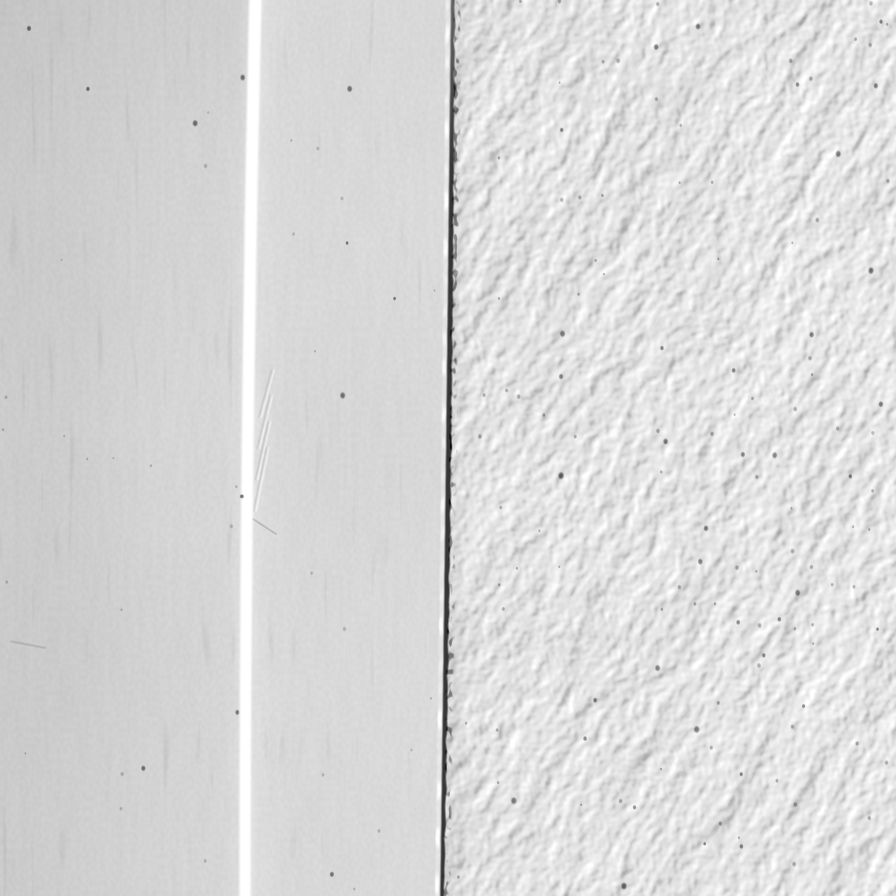
Write a three.js fragment shader that draws this texture.

```glsl
varying vec2 vUv;

vec2 hash2(vec2 p) {
  vec2 k = vec2(dot(p, vec2(127.1, 311.7)), dot(p, vec2(269.5, 183.3)));
  return fract(sin(k) * 43758.545);
}

float gradientAt(vec2 cell, vec2 corner, vec2 f) {
  float angle = 6.2832 * hash2(cell + corner).x;
  return dot(vec2(cos(angle), sin(angle)), f - corner);
}

float gradientNoise(vec2 p) {
  vec2 i = floor(p), f = fract(p);
  vec2 u = f * f * f * (f * (f * 6.0 - 15.0) + 10.0);
  float low = mix(gradientAt(i, vec2(0, 0), f), gradientAt(i, vec2(1, 0), f), u.x);
  float high = mix(gradientAt(i, vec2(0, 1), f), gradientAt(i, vec2(1, 1), f), u.x);
  return mix(low, high, u.y);
}

// Rough plaster stretched along a steep diagonal
float plasterHeight(vec2 p) {
  p += 0.006 * vec2(gradientNoise(p * 14.0), gradientNoise(p * 14.0 + 40.0));
  vec2 q = vec2(dot(p, vec2(0.87, -0.49)), dot(p, vec2(0.49, 0.87)));
  float h = gradientNoise(q * vec2(62.0, 30.0));
  h += 0.65 * gradientNoise(q * vec2(120.0, 72.0) + 17.0);
  h += 0.35 * gradientNoise(q * vec2(210.0, 150.0) + 53.0);
  return h + 0.9 * gradientNoise(q * vec2(26.0, 7.0) + 91.0);
}

// Scattered round marks, at most one per cell
float specks(vec2 p, float cells, float density, float radius) {
  vec2 g = p * cells, id = floor(g);
  vec2 center = 0.25 + 0.5 * hash2(id);
  vec2 traits = hash2(id + 71.3);
  float r = radius * cells * (0.6 + 0.6 * traits.y);
  float d = length((fract(g) - center) * vec2(1.0, 0.8));
  return step(traits.x, density) * (1.0 - smoothstep(0.4 * r, 1.3 * r, d));
}

float scratch(vec2 p, vec2 a, vec2 b, float width) {
  vec2 ab = b - a;
  float t = clamp(dot(p - a, ab) / dot(ab, ab), 0.0, 1.0);
  return 1.0 - smoothstep(0.0, width, length(p - a - ab * t));
}

float band(float d, float halfWidth, float soft) {
  return 1.0 - smoothstep(halfWidth - soft, halfWidth + soft, abs(d));
}

float smoothPanel(vec2 p, float ridgeX) {
  float side = smoothstep(ridgeX - 0.01, ridgeX + 0.01, p.x);
  float leftTone = 0.795 + 0.035 * smoothstep(0.0, 0.2, p.x);
  float tone = mix(leftTone, 0.848, side);
  tone += 0.02 * gradientNoise(p * vec2(5.0, 3.0) + 8.0);
  tone -= 0.025 * smoothstep(0.75, 1.0, p.y) * (1.0 - side);

  // Fine grain and vertical brush lines
  tone += 0.022 * gradientNoise(p * vec2(240.0, 170.0));
  tone += 0.014 * gradientNoise(p * vec2(130.0, 16.0) + 31.0);
  float brush = gradientNoise(p * vec2(95.0, 9.0) + 63.0);
  tone -= 0.04 * smoothstep(0.3, 0.6, brush);
  tone -= 0.4 * specks(p, 17.0, 0.08, 0.0026);
  tone -= 0.16 * specks(p + 0.37, 31.0, 0.07, 0.0019);

  // Curved nicks beside the ridge
  for (int i = 0; i < 4; i++) {
    float k = float(i);
    vec2 a = vec2(0.283 + 0.002 * k, 0.43 + 0.035 * k);
    vec2 b = a + vec2(0.014, 0.07 - 0.006 * k);
    tone -= 0.07 * scratch(p, a, b, 0.002);
    tone += 0.07 * scratch(p, a + vec2(0.003, 0.0), b + vec2(0.003, 0.0), 0.002);
  }
  tone -= 0.14 * scratch(p, vec2(0.282, 0.421), vec2(0.308, 0.404), 0.002);
  tone -= 0.1 * scratch(p, vec2(0.013, 0.284), vec2(0.05, 0.277), 0.0022);
  return tone;
}

float plaster(vec2 p, float seamX) {
  float slope = plasterHeight(p + vec2(0.0028, -0.0022)) - plasterHeight(p - vec2(0.0014, -0.0011));
  float tone = 0.882 + 0.014 * smoothstep(0.5, 0.95, p.x);
  tone += 0.02 * gradientNoise(p * 6.0 + 3.0);
  tone -= 0.13 * slope + 0.1 * max(slope - 0.25, 0.0);
  tone -= 0.045 * (1.0 - smoothstep(0.0, 0.03, p.x - seamX));
  tone -= 0.4 * specks(p, 25.0, 0.1, 0.0027);
  tone -= 0.25 * specks(p + 0.19, 46.0, 0.09, 0.002);
  return tone;
}

void main() {
  vec2 p = vUv;
  float ridgeX = 0.2735 + 0.0115 * p.y * p.y;
  float seamX = mix(0.4935, 0.5055, p.y) + 0.0012 * sin(3.1416 * p.y);
  float wobble = gradientNoise(vec2(p.y * 55.0, 4.0));
  float edge = p.x - seamX - 0.0012 * wobble;

  float tone = mix(smoothPanel(p, ridgeX), plaster(p, seamX), smoothstep(-0.001, 0.001, edge));

  // Bright ridge with a soft glow
  float ridge = p.x - ridgeX;
  tone += 0.06 * exp(-abs(ridge) * 85.0) * step(edge, 0.0);
  tone = mix(tone, 1.0, band(ridge, 0.0062 + 0.0008 * p.y, 0.0024));
  tone -= 0.5 * specks(p - vec2(0.2695, 0.446) + 0.5 / 9.0, 9.0, 0.0, 0.003);
  tone -= 0.5 * (1.0 - smoothstep(0.001, 0.003, length(p - vec2(0.27, 0.446))));

  // Chipped pale lip and dark joint
  float chips = smoothstep(-0.1, 0.35, gradientNoise(vec2(p.y * 38.0, 12.0)));
  tone += (0.04 + 0.1 * chips) * band(edge + 0.0058, 0.0022, 0.0015);
  float jointWidth = 0.0021 + 0.0007 * sin(3.1416 * p.y) + 0.0009 * wobble;
  float jointDepth = 0.86 - 0.22 * smoothstep(0.78, 1.0, p.y);
  tone = mix(tone, 0.11, jointDepth * band(edge, jointWidth, 0.0015));
  float crumbs = smoothstep(0.05, 0.45, gradientNoise(p * vec2(180.0, 110.0)));
  tone -= 0.35 * crumbs * band(edge - 0.005, 0.0035, 0.002);

  gl_FragColor = vec4(vec3(clamp(tone, 0.0, 1.0)), 1.0);
}
```
